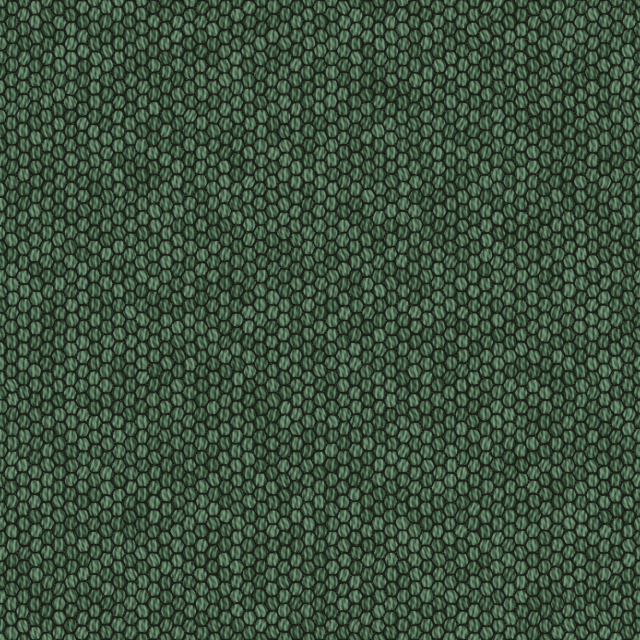
This texture is drawn by a WebGL 1 fragment shader. Its source:

```glsl
precision highp float;
// Heathered green upholstery weave: 54 staggered columns of 44 rounded
// hexagonal knots. A two-lattice hexagon search finds each knot; layered
// sines with random phases per knot draw its slanted fibres.

uniform vec2 u_resolution;

const float TAU = 6.2831853;
const vec2 REPEATS = vec2(27.0, 44.0); // column pairs across, knots down
const vec2 HEX_SCALE = vec2(1.7320508, 1.0);

const vec3 GAP_COLOR = vec3(0.105, 0.112, 0.088);
const vec3 DUST_COLOR = vec3(0.27, 0.29, 0.25);
const vec3 DARK_YARN = vec3(0.145, 0.225, 0.150);
const vec3 LIGHT_YARN = vec3(0.450, 0.585, 0.470);

float hash(vec2 p) {
  vec3 q = fract(vec3(p.xyx) * 0.1031);
  q += dot(q, q.yzx + 33.33);
  return fract((q.x + q.y) * q.z);
}

// Slight unevenness of the thread rows, periodic over the canvas.
vec2 weaveDrift(vec2 uv) {
  vec2 slow = sin(TAU * (uv.yx * vec2(5.0, 4.0) + uv * 2.0));
  vec2 quick = sin(TAU * (uv.yx * vec2(13.0, 11.0) - uv * 7.0));
  return 0.030 * slow + 0.025 * quick;
}

// Returns the offset from the nearest knot centre (xy) and the centre (zw).
vec4 nearestKnot(vec2 p) {
  vec2 centerA = floor(p) + 0.5;
  vec2 centerB = floor(p + 0.5);
  vec2 a = (p - centerA) * HEX_SCALE;
  vec2 b = (p - centerB) * HEX_SCALE;
  return dot(a, a) < dot(b, b) ? vec4(a, centerA) : vec4(b, centerB);
}

// Reaches 0.5 at the middle of every side; roundness opens the corners.
float roundedHex(vec2 q, float roundness) {
  vec2 s = abs(q);
  float hex = max(s.y, dot(s, vec2(0.8660254, 0.5)));
  return mix(hex, length(q), roundness);
}

// Brightness of near-vertical strands, from -1 to 1.
float fibres(vec2 q, vec2 id) {
  float phase = TAU * hash(id + 3.7);
  float lean = 0.6 * (hash(id + 9.1) - 0.35);
  float x = q.x - lean * q.y;
  float bend = sin(q.y * 5.0 + phase * 2.0);
  float broad = sin(x * 15.0 + phase + 1.1 * bend);
  float fine = sin(x * 27.0 - phase * 3.0 + q.y * 4.0);
  float broken = sin(q.y * 13.0 + x * 9.0 + phase * 5.0);
  return 0.52 * broad + 0.28 * fine + 0.20 * broken;
}

vec3 yarnColor(vec2 q, vec2 id, float edge) {
  float knotTone = hash(id + 17.3) - 0.5;
  float tone = 0.54 + 0.56 * fibres(q, id) + 0.34 * knotTone;
  tone -= 0.28 * smoothstep(0.24, 0.48, edge); // rounded sides fall away
  tone += 0.10 * q.y;                          // soft light from above
  return mix(DARK_YARN, LIGHT_YARN, clamp(tone, 0.0, 1.0));
}

// Dark backing thread with scattered paler specks.
vec3 gapColor(vec2 p) {
  float speck = sin(p.x * 19.0 + 2.0 * sin(p.y * 7.0)) * sin(p.y * 15.0 + p.x * 3.0);
  return mix(GAP_COLOR, DUST_COLOR, 0.6 * smoothstep(0.45, 0.95, speck));
}

void main() {
  vec2 uv = gl_FragCoord.xy / u_resolution;
  vec2 p = uv * REPEATS + weaveDrift(uv);

  vec4 knot = nearestKnot(p);
  vec2 q = knot.xy;
  vec2 id = knot.zw * 2.0;

  // Frayed outline: each knot varies a little in size and silhouette.
  float angle = atan(q.y, q.x);
  float fray = 0.010 * sin(angle * 5.0 + TAU * hash(id + 5.9));
  float edge = roundedHex(q, 0.45) + fray;
  float rim = 0.440 + 0.030 * (hash(id + 23.0) - 0.5);
  float softness = max(0.015, 0.75 * REPEATS.y / u_resolution.y);
  float gap = smoothstep(rim - softness, rim + softness, edge);

  vec3 color = mix(yarnColor(q, id, edge), gapColor(p), gap);
  gl_FragColor = vec4(color, 1.0);
}
```
